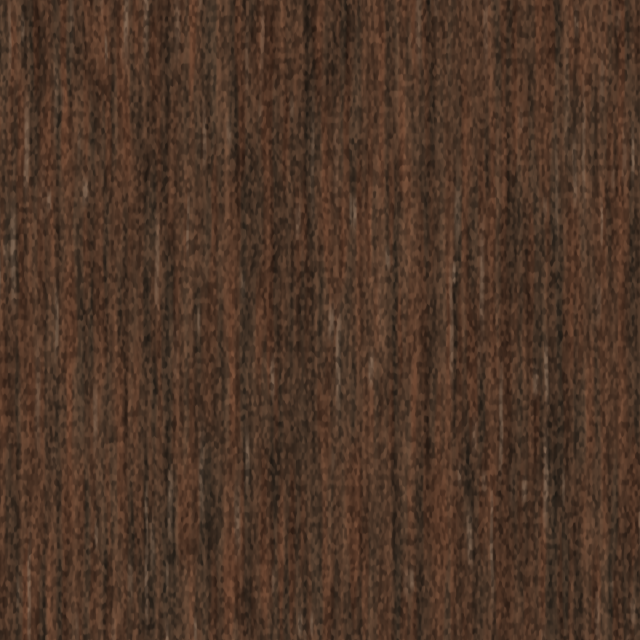
Write a Shadertoy shader that draws this texture.

```glsl
#define BROWN vec3(0.296, 0.207, 0.151)
#define RUST_SHIFT vec3(0.062, 0.008, -0.006)
#define PALE vec3(0.46, 0.375, 0.305)
#define BAND_SCALE vec2(30.0, 1.3)
#define STRAND_SCALE vec2(125.0, 9.0)
#define GRAIN_SCALE vec2(240.0, 120.0)
#define STREAK_SCALE vec2(56.0, 5.5)
#define RIB_COUNT 94.0
#define STREAK_CHANCE 0.32

vec3 hash3(vec2 cell) {
    vec3 q = fract(cell.xyx * vec3(0.1031, 0.1030, 0.0973));
    q += dot(q, q.yxz + 33.33);
    return fract((q.xxy + q.yzz) * q.zyx);
}

// Smooth cellular noise: random cell tones blended by distance, centred on zero
float cellTone(vec2 p) {
    vec2 base = floor(p);
    float total = 0.0, weights = 0.0;
    for (int y = -1; y <= 1; y++)
    for (int x = -1; x <= 1; x++) {
        vec2 cell = base + vec2(x, y);
        vec3 rnd = hash3(cell);
        vec2 d = cell + 0.15 + 0.7 * rnd.xy - p;
        float w = exp(-5.0 * dot(d, d));
        total += w * rnd.z;
        weights += w;
    }
    return total / weights - 0.5;
}

// Scattered upright spindles with tapered ends
float paleStreaks(vec2 p) {
    vec2 base = floor(p);
    float cover = 0.0;
    for (int y = -1; y <= 1; y++)
    for (int x = -1; x <= 1; x++) {
        vec2 cell = base + vec2(x, y);
        vec3 place = hash3(cell + 71.0);
        vec3 look = hash3(cell + 193.0);
        vec2 halfSize = vec2(mix(0.16, 0.34, look.x), mix(0.12, 0.7, look.y * look.y));
        vec2 d = abs(cell + place.xy - p) / halfSize;
        float shape = (1.0 - smoothstep(0.2, 1.2, d.x)) * (1.0 - smoothstep(0.2, 1.2, d.y));
        float strength = step(place.z, STREAK_CHANCE) * mix(0.2, 0.8, look.z);
        cover = max(cover, shape * strength);
    }
    return cover;
}

void mainImage(out vec4 fragColor, in vec2 fragCoord) {
    vec2 p = fragCoord / iResolution.y;

    // Slight sideways wander of the fibres
    p.x += 0.0006 * sin(19.0 * p.y + 13.0 * p.x) + 0.0005 * sin(53.0 * p.y + 41.0 * p.x);

    // Long bands, thin strands and fine grain
    float band = cellTone(p * BAND_SCALE + 11.0);
    float column = cellTone(p * vec2(95.0, 1.2) + 37.0);
    float strand = cellTone(p * STRAND_SCALE + 59.0);
    float grain = cellTone(p * GRAIN_SCALE + 83.0);
    float rib = sin(6.2832 * RIB_COUNT * p.x + 1.5 * sin(9.0 * p.x));
    float tone = 0.16 * band + 0.26 * column + 0.34 * strand + 0.60 * grain + 0.05 * rib;

    // Rusty and grey-brown fibres
    float rust = cellTone(p * vec2(115.0, 7.0) + 127.0) + 0.25 * column;
    vec3 color = BROWN * (1.0 + tone) + RUST_SHIFT * rust;

    // Pale fibres broken up by the grain
    float pale = paleStreaks(p * STREAK_SCALE) * (0.85 + 0.6 * grain);
    color = mix(color, PALE * (1.0 + 0.3 * grain), clamp(pale, 0.0, 1.0));

    fragColor = vec4(clamp(color, 0.0, 1.0), 1.0);
}
```
